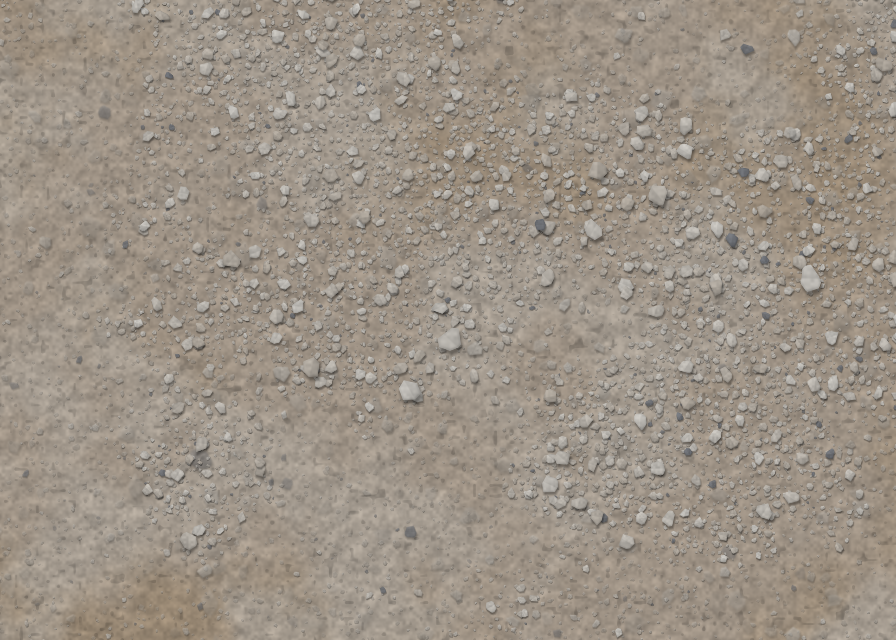
A WebGL 1 fragment shader for this texture:

```glsl
precision highp float;
// Dry sandy ground strewn with pale gravel under soft daylight from above.
// Layered value noise forms the dirt; jittered grids scatter faceted stones,
// from fine grit to pebbles, gathered into loose clusters by a density field.

uniform vec2 u_resolution;

const vec2 LIGHT = vec2(-0.35, 0.94);
const vec3 SAND = vec3(0.622, 0.575, 0.522);
const vec3 OCHRE = vec3(0.595, 0.530, 0.450);
const vec3 DUST = vec3(0.655, 0.622, 0.580);
const vec3 STONE_PALE = vec3(0.745, 0.735, 0.715);
const vec3 STONE_WARM = vec3(0.660, 0.630, 0.590);
const vec3 STONE_BLUE = vec3(0.430, 0.440, 0.460);

float hash(vec2 p) {
  return fract(sin(dot(p, vec2(127.1, 311.7))) * 43758.5453);
}

float noise(vec2 p) {
  vec2 i = floor(p);
  vec2 f = fract(p);
  f = f * f * (3.0 - 2.0 * f);
  float low = mix(hash(i), hash(i + vec2(1.0, 0.0)), f.x);
  float high = mix(hash(i + vec2(0.0, 1.0)), hash(i + vec2(1.0, 1.0)), f.x);
  return mix(low, high, f.y);
}

float fbm(vec2 p) {
  float sum = 0.0;
  float amp = 0.533;
  for (int i = 0; i < 4; i++) {
    sum += amp * noise(p);
    p = mat2(1.6, 1.2, -1.2, 1.6) * p + 7.3;
    amp *= 0.5;
  }
  return sum;
}

// How thickly stones lie at a place, 0 to 1
float clusterDensity(vec2 p) {
  float n = 0.6 * noise(p * 4.5 + 3.7) + 0.4 * noise(p * 12.0 + 9.1);
  return smoothstep(0.36, 0.74, n + 0.16 * (p.y - 0.5));
}

// Distance to a rounded irregular polygon of about unit radius
float stoneShape(vec2 q, vec2 seed) {
  float d = length(q) - 0.95;
  for (int i = 0; i < 6; i++) {
    float k = float(i);
    float angle = (k + 0.8 * hash(seed + k * 3.1)) * 1.0472;
    float reach = mix(0.58, 0.92, hash(seed + k * 5.7 + 1.3));
    d = max(d, dot(q, vec2(cos(angle), sin(angle))) - reach);
  }
  return d;
}

vec3 stoneColor(vec2 q, vec2 seed, float d) {
  vec3 color = mix(STONE_WARM, STONE_PALE, hash(seed + 2.9));
  color = mix(color, STONE_BLUE, step(0.955, hash(seed + 6.1)));
  float facetAngle = 6.2832 * hash(seed + 8.3);
  float facet = dot(q, vec2(cos(facetAngle), sin(facetAngle)));
  float shade = 0.98 + 0.10 * dot(q, LIGHT);
  shade += 0.07 * (smoothstep(-0.08, 0.08, facet) - 0.5);
  shade += 0.12 * (noise(q * 4.0 + seed) - 0.5);
  shade -= 0.12 * smoothstep(-0.25, 0.0, d) * (0.6 - 0.4 * dot(q, LIGHT));
  return color * shade;
}

// One grid of stones; exposure 0 leaves them sunk in dust, 1 lying free
vec3 scatter(vec3 ground, vec2 p, float cell, float sparse, float dense, float exposure, float layer) {
  vec2 home = floor(p / cell);
  float pixel = 1.0 / u_resolution.y;
  for (int y = -1; y <= 1; y++) {
    for (int x = -1; x <= 1; x++) {
      vec2 id = home + vec2(float(x), float(y));
      vec2 seed = id + layer * 37.7;
      vec2 jitter = vec2(hash(seed + 0.7), hash(seed + 4.4)) - 0.5;
      vec2 center = (id + 0.5 + 0.8 * jitter) * cell;
      float density = clusterDensity(center);
      float size = hash(seed + 11.9);
      float radius = cell * mix(0.24, 0.52, size * size);
      vec2 q = (p - center) / radius;
      if (hash(seed + 15.2) > mix(sparse, dense, density) || length(q) > 1.7) continue;

      float turn = 6.2832 * hash(seed + 19.6);
      float c = cos(turn);
      float s = sin(turn);
      mat2 spin = mat2(c, s, -s, c);
      vec2 stretch = vec2(1.0, mix(1.0, 1.5, hash(seed + 23.8)));
      float d = stoneShape(spin * q * stretch, seed);
      float dShadow = stoneShape(spin * (q + LIGHT * 0.28) * stretch, seed);

      float bare = exposure * mix(0.35, 1.0, smoothstep(0.1, 0.75, density + 0.6 * hash(seed + 27.1)));
      float soft = pixel / radius + 0.25 * (1.0 - bare);
      ground *= 1.0 - 0.36 * bare * smoothstep(0.25, -0.2, dShadow);
      float cover = smoothstep(0.6 * soft, -0.6 * soft, d);
      ground = mix(ground, stoneColor(q, seed, d), cover * bare);
    }
  }
  return ground;
}

vec3 dirt(vec2 p) {
  vec3 color = mix(SAND, OCHRE, smoothstep(0.45, 0.75, fbm(p * 4.0 + 21.0)));
  color = mix(color, DUST, 0.8 * smoothstep(0.45, 0.75, fbm(p * 7.0 + 5.0)));
  float relief = fbm(p * 38.0) - fbm(p * 38.0 + LIGHT * 0.3);
  float grain = 0.13 * (noise(p * 190.0) - 0.5) + 0.09 * (noise(p * 85.0 + 4.0) - 0.5);
  float pits = smoothstep(0.24, 0.06, noise(p * 120.0 + 31.0));
  return color * (1.0 + 0.32 * relief + grain - 0.14 * pits);
}

void main() {
  vec2 p = gl_FragCoord.xy / u_resolution.y;
  vec3 color = dirt(p);
  color = scatter(color, p, 0.044, 0.30, 0.35, 0.35, 1.0);
  color = scatter(color, p, 0.010, 0.22, 0.75, 0.70, 2.0);
  color = scatter(color, p, 0.018, 0.14, 0.65, 0.90, 3.0);
  color = scatter(color, p, 0.030, 0.08, 0.50, 1.00, 4.0);
  color = scatter(color, p, 0.048, 0.03, 0.24, 1.00, 5.0);
  gl_FragColor = vec4(color, 1.0);
}
```
